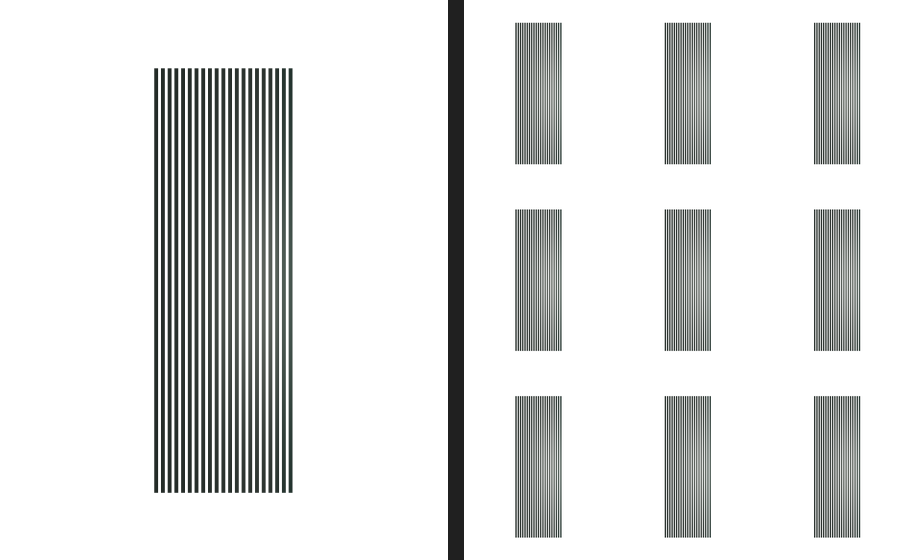
Left, the tile; right, the same tile 3 across and 3 down.
This pattern is drawn by a WebGL 1 fragment shader. Its source:

```glsl
precision highp float;
// A tall block of 21 fine vertical charcoal bars with a soft sheen, centred on white.
uniform vec2 u_resolution;

const float BARS = 21.0;
const float PITCH = 0.0150;
const float BAR_WIDTH = 0.0086;
const vec2 BLOCK_MIN = vec2(0.3443, 0.1200);
const float BLOCK_TOP = 0.8780;

// Share of a pixel at x that lies between lo and hi
float coverage(float x, float lo, float hi, float pixel) {
  float covered = min(x + 0.5 * pixel, hi) - max(x - 0.5 * pixel, lo);
  return clamp(covered / pixel, 0.0, 1.0);
}

// Charcoal lightened by an elliptical glow right of the centre
vec3 inkColor(vec2 uv) {
  vec2 offset = (uv - vec2(0.580, 0.490)) / vec2(0.125, 0.270);
  float glow = exp(-dot(offset, offset));
  vec3 ink = mix(vec3(0.140, 0.170, 0.155), vec3(0.365, 0.390, 0.365), glow);
  // Cooler, greener tint towards the right-hand bars
  return ink + vec3(-0.025, 0.010, 0.005) * smoothstep(0.60, 0.65, uv.x);
}

void main() {
  vec2 uv = gl_FragCoord.xy / u_resolution;
  vec2 pixel = 1.0 / u_resolution;

  // Nearest bar, with x measured from the bar's centre line
  float fromFirst = uv.x - BLOCK_MIN.x - 0.5 * BAR_WIDTH;
  float index = clamp(floor(fromFirst / PITCH + 0.5), 0.0, BARS - 1.0);
  float x = fromFirst - index * PITCH;

  float bar = coverage(x, -0.5 * BAR_WIDTH, 0.5 * BAR_WIDTH, pixel.x)
            * coverage(uv.y, BLOCK_MIN.y, BLOCK_TOP, pixel.y);

  // Slightly darker right flank on each bar
  float flank = coverage(x, 0.28 * BAR_WIDTH, 0.5 * BAR_WIDTH, pixel.x);
  vec3 ink = inkColor(uv) * (1.0 - 0.15 * flank);

  gl_FragColor = vec4(mix(vec3(1.0), ink, bar), 1.0);
}
```
